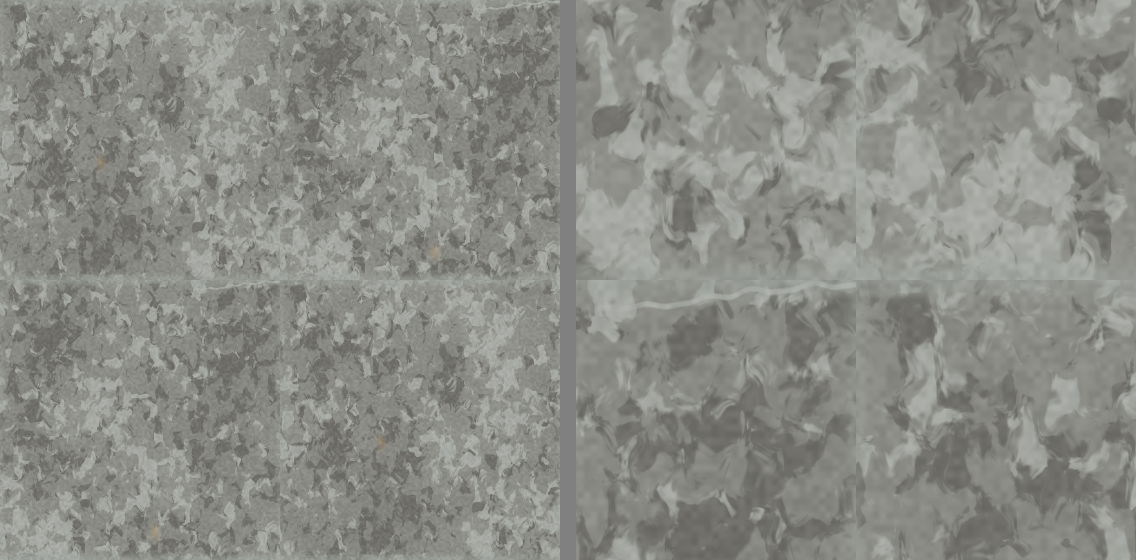
Left: the whole. Right: its middle third, enlarged.
This texture is drawn by a Shadertoy shader. Its source:

```glsl
// Weathered concrete slabs: two slab kinds laid as a 2 by 2 checkerboard.
// Broad stains steer the density of light and dark flakes made from layered
// noise; pale soft joints, a hairline crack and ochre spots finish the wear.

const float TILES = 2.0;                        // slabs across and down
const vec3 DARK  = vec3(0.405, 0.400, 0.380);
const vec3 MID   = vec3(0.545, 0.547, 0.525);
const vec3 LIGHT = vec3(0.680, 0.695, 0.675);
const vec3 JOINT = vec3(0.620, 0.640, 0.615);
const vec3 OCHRE = vec3(0.600, 0.530, 0.410);
const float FLAKE_SCALE = 30.0;                 // coarsest flakes per slab
const float FLAKE_BIAS = 0.09;                  // larger: fewer flakes
const float STAIN_PULL = 0.20;                  // stain effect on flakes
const float GRAIN = 0.07;
const vec2 JOINT_WIDTH = vec2(0.014, 0.020);    // vertical, horizontal
const vec2 JOINT_STRENGTH = vec2(0.38, 0.72);
const float CRACK_WIDTH = 0.005;
const vec2 SPOT_A = vec2(0.36, 0.42);
const vec2 SPOT_B = vec2(0.55, 0.10);

// Broad stains: centre x, centre y, radius, brightness
const int STAINS = 9;
const vec4 STAINS_A[STAINS] = vec4[STAINS](
    vec4(0.73, 0.76, 0.17, 0.75), vec4(0.60, 0.93, 0.12, 0.55),
    vec4(0.58, 0.73, 0.07, -1.30), vec4(0.35, 0.20, 0.16, -0.85),
    vec4(0.22, 0.42, 0.09, -0.60), vec4(0.70, 0.07, 0.09, 0.85),
    vec4(0.62, 0.38, 0.13, 0.50), vec4(0.31, 0.44, 0.06, 0.70),
    vec4(0.16, 0.52, 0.08, 0.50));
const vec4 STAINS_B[STAINS] = vec4[STAINS](
    vec4(0.07, 0.55, 0.15, -0.70), vec4(0.20, 0.88, 0.20, -0.55),
    vec4(0.77, 0.37, 0.14, -0.75), vec4(0.92, 0.68, 0.18, -0.55),
    vec4(0.27, 0.52, 0.09, 0.75), vec4(0.63, 0.29, 0.08, 1.00),
    vec4(0.15, 0.10, 0.14, 0.50), vec4(0.55, 0.10, 0.09, -0.35),
    vec4(0.45, 0.38, 0.13, 0.25));

float hash(vec2 p) {
    vec3 q = fract(p.xyx * 0.1031);
    q += dot(q, q.yzx + 33.33);
    return fract((q.x + q.y) * q.z);
}

float noise(vec2 p) {
    vec2 i = floor(p), f = fract(p);
    f = f * f * (3.0 - 2.0 * f);
    return mix(mix(hash(i), hash(i + vec2(1, 0)), f.x),
               mix(hash(i + vec2(0, 1)), hash(i + vec2(1, 1)), f.x), f.y);
}

float fbm(vec2 p) {
    float sum = 0.0, weight = 0.48;
    for (int i = 0; i < 4; i++) {
        sum += weight * noise(p);
        p = mat2(1.6, 1.2, -1.2, 1.6) * p + 17.3;
        weight *= 0.55;
    }
    return sum / 0.969;
}

// Slow brightness variation inside a slab, from -1 to 1
float stainTone(vec2 p, bool kindB, vec2 seed) {
    float tone = 1.5 * (fbm(p * 5.0 + seed) - 0.5);
    vec2 warped = p + 0.10 * (vec2(fbm(p * 9.0 + seed + 5.0),
                                   fbm(p * 9.0 + seed + 41.0)) - 0.5);
    for (int i = 0; i < STAINS; i++) {
        vec4 stain = kindB ? STAINS_B[i] : STAINS_A[i];
        vec2 d = (warped - stain.xy) / stain.z;
        tone += stain.w * exp(-dot(d, d));
    }
    return clamp(tone, -1.0, 1.0);
}

void mainImage(out vec4 fragColor, in vec2 fragCoord) {
    vec2 grid = fragCoord / iResolution.xy * TILES;
    vec2 cell = floor(grid), p = fract(grid);
    bool kindB = mod(cell.x + cell.y, 2.0) < 0.5;
    vec2 seed = kindB ? vec2(211.0, 87.0) : vec2(31.0, 149.0);
    float tone = stainTone(p, kindB, seed);

    // Flakes, slightly taller than wide, with slanted brush streaks
    vec2 q = p * FLAKE_SCALE * vec2(1.1, 0.85) + seed;
    q += 0.8 * (vec2(noise(q * 1.3 + 9.0), noise(q * 1.3 + 57.0)) - 0.5);
    vec2 slant = mat2(0.8, -0.6, 0.6, 0.8) * p;
    float streak = (noise(slant * vec2(28.0, 105.0) + seed + 300.0) - 0.5)
                 * smoothstep(0.1, 0.8, tone);
    float lightFlake = smoothstep(-0.05, 0.09,
        fbm(q) - 0.5 - FLAKE_BIAS + STAIN_PULL * tone + 0.2 * streak);
    float darkFlake = smoothstep(-0.05, 0.10,
        fbm(q * 1.25 + 120.0) - 0.5 - FLAKE_BIAS - STAIN_PULL * tone);

    vec3 color = MID + 0.035 * tone;
    color = mix(color, DARK, 0.75 * darkFlake);
    color = mix(color, LIGHT, 0.78 * lightFlake);

    // Ochre spot
    vec2 spot = (p - (kindB ? SPOT_B : SPOT_A)) / vec2(0.014, 0.024);
    color = mix(color, OCHRE, 0.7 * exp(-dot(spot, spot)));

    // Pale joints, unevenly worn
    vec2 edge = min(p, 1.0 - p) / JOINT_WIDTH;
    vec2 wear = 0.45 + 0.8 * vec2(fbm(vec2(3.0, grid.y * 9.0)),
                                  fbm(vec2(grid.x * 9.0, 8.0)));
    vec2 joint = JOINT_STRENGTH * wear * exp(-edge * edge);
    color = mix(color, JOINT, clamp(max(joint.x, joint.y), 0.0, 1.0));

    // Hairline crack climbing to the upper right corner
    float crackY = mix(0.962, 0.998, (p.x - 0.68) / 0.32)
                 + 0.012 * (noise(vec2(p.x * 40.0, 2.0)) - 0.5);
    float crack = 1.0 - smoothstep(0.3, 1.0, abs(p.y - crackY) / CRACK_WIDTH);
    crack *= smoothstep(0.66, 0.76, p.x) * (kindB ? 1.0 : 0.0);
    color = mix(color, LIGHT, 0.75 * crack);

    color += GRAIN * (noise(p * 125.0 + seed) - 0.5);
    fragColor = vec4(color, 1.0);
}
```
